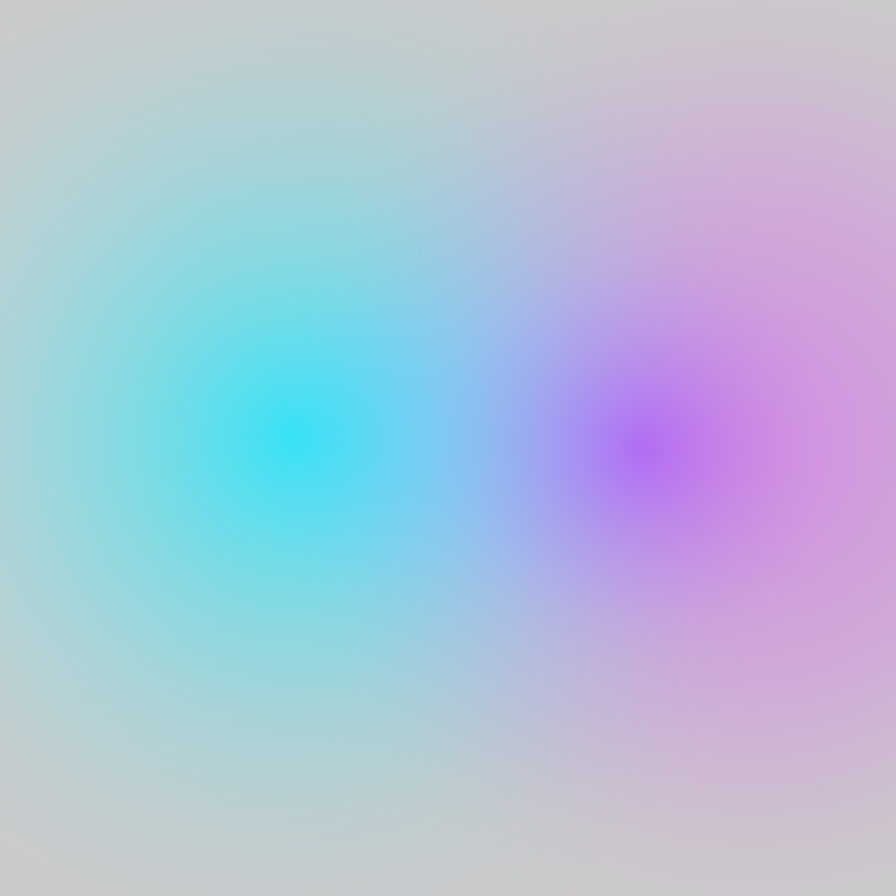
This background is drawn by a three.js fragment shader. Its source:

```glsl
// Soft cyan, violet and pink glows melting into a pale grey background.
varying vec2 vUv;

const vec3 BASE_GREY = vec3(0.795, 0.79, 0.795);

// Glow centres, in canvas units
const vec2 CYAN_CENTER   = vec2(0.328, 0.513);
const vec2 TEAL_CENTER   = vec2(0.25, 0.51);
const vec2 BLUE_CENTER   = vec2(0.54, 0.505);
const vec2 VIOLET_CENTER = vec2(0.716, 0.499);
const vec2 PINK_CENTER   = vec2(0.84, 0.505);

// Distance at which each glow fades out
const float CYAN_RADIUS   = 0.62;
const float TEAL_RADIUS   = 0.60;
const float BLUE_RADIUS   = 0.36;
const float VIOLET_RADIUS = 0.26;
const float PINK_RADIUS   = 0.56;

// Shift of the base colour at the heart of each glow
const vec3 CYAN_TINT   = vec3(-0.58, 0.04, 0.12);
const vec3 TEAL_TINT   = vec3(0.0, 0.05, 0.04);
const vec3 BLUE_TINT   = vec3(0.0, 0.02, 0.03);
const vec3 VIOLET_TINT = vec3(-0.046, -0.21, 0.05);
const vec3 PINK_TINT   = vec3(0.03, -0.20, 0.08);

// Glow with a bright, pointed core
float coreGlow(vec2 p, vec2 center, float radius) {
  float fade = max(1.0 - distance(p, center) / radius, 0.0);
  return fade * fade;
}

// Glow with a broad, rounded top
float hazeGlow(vec2 p, vec2 center, float radius) {
  vec2 offset = (p - center) / radius;
  float fade = max(1.0 - dot(offset, offset), 0.0);
  return fade * fade;
}

void main() {
  vec3 color = BASE_GREY;

  // Broad haze
  color += TEAL_TINT * hazeGlow(vUv, TEAL_CENTER, TEAL_RADIUS);
  color += BLUE_TINT * hazeGlow(vUv, BLUE_CENTER, BLUE_RADIUS);
  color += PINK_TINT * hazeGlow(vUv, PINK_CENTER, PINK_RADIUS);

  // Bright cores
  color += CYAN_TINT * coreGlow(vUv, CYAN_CENTER, CYAN_RADIUS);
  color += VIOLET_TINT * coreGlow(vUv, VIOLET_CENTER, VIOLET_RADIUS);

  gl_FragColor = vec4(clamp(color, 0.0, 1.0), 1.0);
}
```
